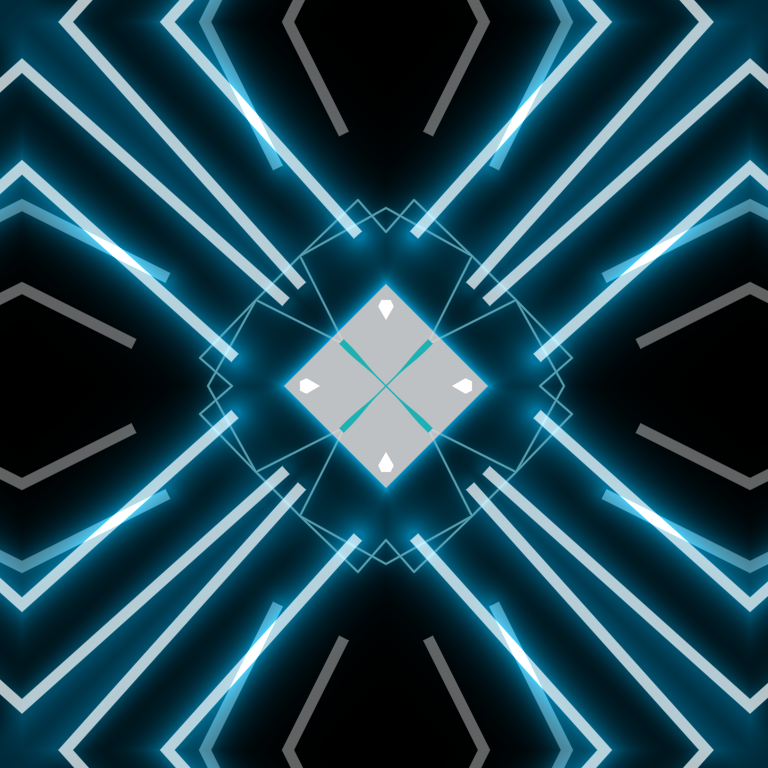
A three.js fragment shader for this background:

```glsl
varying vec2 vUv;

const vec2 CENTRE = vec2(0.5026, 0.4974);
const float BEND_HEIGHT = 0.474;
const float BAR_HALF_WIDTH = 0.0072;
const float LINE_HALF_WIDTH = 0.0014;
const float DIAMOND_RADIUS = 0.1328;
const float BAR_OPACITY = 0.71;
const vec2 STEEP_DIR = vec2(0.667, 0.745);
const vec2 FAINT_DIR = vec2(0.447, 0.894);
const vec3 GLOW_BLUE = vec3(0.0, 0.43, 0.58);
const vec3 DEEP_TEAL = vec3(0.0, 0.18, 0.25);
const vec3 LINE_CYAN = vec3(0.36, 0.66, 0.72);
const vec3 CROSS_TEAL = vec3(0.08, 0.69, 0.70);
const vec3 PLATE_GREY = vec3(0.745, 0.755, 0.765);

float cover(float d, float aa) {
  return 1.0 - smoothstep(-aa, aa, d);
}

// x: distance across the ray, y: distance along it
vec2 rayCoords(vec2 p, vec2 start, vec2 dir) {
  vec2 r = p - start;
  return vec2(abs(r.x * dir.y - r.y * dir.x), dot(r, dir));
}

float barDistance(vec2 ray) {
  return max(ray.x - BAR_HALF_WIDTH, -ray.y);
}

float glowDistance(vec2 ray) {
  return max(length(vec2(ray.x, min(ray.y, 0.0))) - BAR_HALF_WIDTH, 0.0);
}

float segmentDistance(vec2 p, vec2 a, vec2 b) {
  vec2 ab = b - a;
  vec2 ap = p - a;
  return length(ap - ab * clamp(dot(ap, ab) / dot(ab, ab), 0.0, 1.0));
}

void main() {
  float aa = max(fwidth(vUv.x), 0.0005) * 0.8;

  // Eightfold mirror, then a mirror at the bends of the bars
  vec2 p = abs(vUv - CENTRE);
  if (p.x > p.y) p = p.yx;
  vec2 bent = vec2(p.x, BEND_HEIGHT - abs(p.y - BEND_HEIGHT));
  float radius = length(p);
  float offDiagonal = (p.y - p.x) * 0.7071;
  float alongDiagonal = (p.x + p.y) * 0.7071;

  vec2 outerRay = rayCoords(bent, vec2(0.0365, 0.1966), STEEP_DIR);
  vec2 innerRay = rayCoords(bent, vec2(0.1094, 0.1302), STEEP_DIR);
  vec2 faintRay = rayCoords(bent, vec2(0.0547, 0.3281), FAINT_DIR);
  vec2 crossRay = rayCoords(bent, vec2(0.1406, 0.2839), FAINT_DIR);

  // Ambient light and glows
  float corridor = (1.0 - smoothstep(0.02, 0.075, offDiagonal))
                 * smoothstep(0.15, 0.27, radius);
  float ring = exp(-pow((radius - 0.2) / 0.045, 2.0));
  float diamond = alongDiagonal - DIAMOND_RADIUS * 0.7071;
  float plateGap = max(max(diamond, p.y - DIAMOND_RADIUS), 0.0);
  vec3 color = DEEP_TEAL * (0.85 * corridor + 0.32 * ring);
  color += GLOW_BLUE * 0.85 * exp(-glowDistance(outerRay) / 0.026);
  color += GLOW_BLUE * 0.38 * exp(-glowDistance(innerRay) / 0.022);
  color += GLOW_BLUE * 0.30 * exp(-glowDistance(crossRay) / 0.016);
  color += GLOW_BLUE * (exp(-plateGap / 0.012) + 0.32 * exp(-plateGap / 0.04));

  // Translucent bars
  float bars = max(cover(barDistance(outerRay), aa), cover(barDistance(innerRay), aa));
  color = mix(color, vec3(1.0), BAR_OPACITY * bars);
  color = mix(color, vec3(0.95), 0.40 * cover(barDistance(faintRay), aa));
  color += 0.29 * cover(barDistance(crossRay), aa);

  // Central plate
  color = mix(color, PLATE_GREY, cover(diamond, aa));

  // Fine outline around the plate
  vec2 knot = vec2(0.112, 0.1693);
  vec2 peak = vec2(0.0365, 0.2422);
  vec2 fork = vec2(0.0547, 0.0555);
  float outline = segmentDistance(p, fork, knot);
  outline = min(outline, segmentDistance(p, knot, peak));
  outline = min(outline, segmentDistance(p, peak, vec2(0.0, 0.2005)));
  outline = min(outline, segmentDistance(p, knot, vec2(0.0, 0.2318)));
  outline = min(outline, segmentDistance(p, knot, vec2(0.1406)));
  color += GLOW_BLUE * 0.14 * exp(-outline / 0.006) * step(0.0, diamond);
  float lineCover = cover(outline - LINE_HALF_WIDTH, aa);
  color = mix(color, max(color, LINE_CYAN) + 0.06, 0.8 * lineCover);

  // Tapered cross cutting the plate
  float taper = mix(0.0009, 0.0042, smoothstep(0.015, 0.07, alongDiagonal));
  float wedge = max(offDiagonal - taper, alongDiagonal - 0.082);
  color = mix(color, CROSS_TEAL, 0.95 * cover(wedge, aa));

  // White gems pointing at the centre
  float gem = max(p.x - (p.y - 0.0859) * 0.577, p.x - 0.0098);
  gem = max(gem, p.x + (p.y - 0.112) * 0.5 - 0.006);
  gem = max(gem, p.y - 0.112);
  color = mix(color, vec3(1.0), cover(gem, aa));

  gl_FragColor = vec4(clamp(color, 0.0, 1.0), 1.0);
}
```
